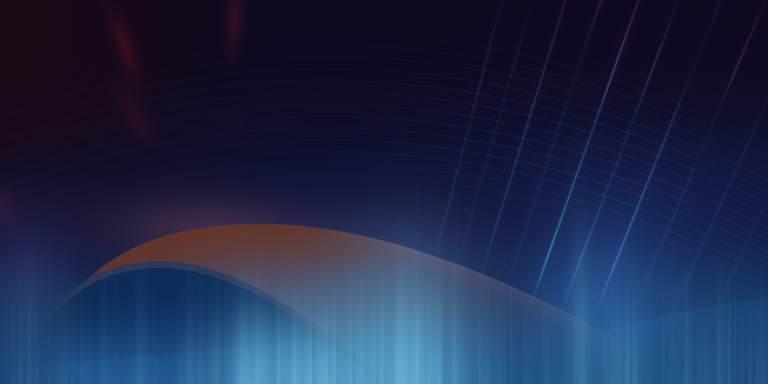
This background is drawn by a WebGL 1 fragment shader. Its source:

```glsl
precision highp float;
// Abstract night backdrop: a glowing orange crescent over a blue dome, with
// vertical light streaks below and a fan of thin rays crossing curved lines.
// Built from arch height curves, gaussian glows, looped rays and 1D noise.
uniform vec2 u_resolution;

const vec3 NIGHT      = vec3(0.052, 0.034, 0.122);
const vec3 MAROON     = vec3(0.105, 0.030, 0.082);
const vec3 INDIGO     = vec3(0.058, 0.075, 0.215);
const vec3 SEA        = vec3(0.095, 0.270, 0.455);
const vec3 AZURE      = vec3(0.110, 0.230, 0.370);
const vec3 ORANGE     = vec3(0.410, 0.215, 0.155);
const vec3 MAUVE      = vec3(0.320, 0.300, 0.410);
const vec3 RIM        = vec3(0.150, 0.220, 0.370);
const vec3 DOME       = vec3(0.030, 0.160, 0.350);
const vec3 CYAN       = vec3(0.390, 0.690, 0.820);
const vec3 EMBER      = vec3(0.260, 0.045, 0.040);
const vec3 GRID       = vec3(0.050, 0.120, 0.290);
const vec3 RAY_PINK   = vec3(0.450, 0.150, 0.400);
const vec3 RAY_RED    = vec3(0.480, 0.090, 0.170);
const vec3 RAY_BLUE   = vec3(0.260, 0.400, 0.600);
const vec3 RAY_GREEN  = vec3(0.080, 0.400, 0.370);
const vec2 OUTER_PEAK = vec2(0.682, 0.417);
const vec2 INNER_PEAK = vec2(0.417, 0.320);
const float RIM_WIDTH = 0.018;
const float GRID_STEP = 0.031;
const float RAY_WIDTH = 0.0030;
const float RAY_POWER = 0.55;
const int RAY_COUNT   = 10;

float hash(float n) {
  n = fract(n * 0.1031);
  n *= n + 33.33;
  return fract(n * (n + n));
}

float noise(float x) {
  float f = fract(x);
  return mix(hash(floor(x)), hash(floor(x) + 1.0), f * f * (3.0 - 2.0 * f));
}

// Flat bands with narrow transitions
float bands(float x) {
  return mix(hash(floor(x)), hash(floor(x) + 1.0), smoothstep(0.80, 1.0, fract(x)));
}

float glow(vec2 p, vec2 center, vec2 radius) {
  vec2 d = (p - center) / radius;
  return exp(-dot(d, d));
}

// Soft slanted smudge of light
float smudge(vec2 p, vec2 center, float lean, vec2 radius) {
  return glow(vec2(p.x + lean * (p.y - center.y), p.y), center, radius);
}

// Height of an arch with separate falloff on its right and left sides
float arch(float x, vec2 peak, vec2 right, vec2 left) {
  float d = x - peak.x;
  float d2 = d * d;
  return peak.y - (d > 0.0 ? right.x * d2 / (1.0 + right.y * d)
                           : left.x * d2 * (1.0 + left.y * d2));
}

vec3 sky(vec2 p) {
  vec3 c = mix(INDIGO, NIGHT, smoothstep(0.42, 0.88, p.y));
  c = mix(c, MAROON, smoothstep(0.75, 0.0, p.x) * smoothstep(0.3, 0.85, p.y));
  c = mix(c, SEA, smoothstep(0.42, 0.0, p.y - 0.05 * smoothstep(1.2, 1.6, p.x)));
  c += AZURE * 0.42 * glow(p, vec2(1.56, 0.26), vec2(0.18, 0.22));
  c += AZURE * 0.18 * glow(p, vec2(1.75, 0.40), vec2(0.40, 0.26));
  c += MAUVE * 0.22 * glow(p, vec2(0.07, 0.28), vec2(0.12, 0.17));
  c += ORANGE * 0.42 * glow(p, vec2(0.53, 0.40), vec2(0.25, 0.09));
  c += MAUVE * 0.20 * glow(p, vec2(0.98, 0.36), vec2(0.30, 0.11));
  // Ember smudges
  c += EMBER * 0.50 * smudge(p, vec2(0.325, 0.88), 0.30, vec2(0.022, 0.075));
  c += EMBER * 0.50 * smudge(p, vec2(0.610, 0.95), -0.05, vec2(0.022, 0.080));
  c += EMBER * 0.30 * smudge(p, vec2(0.350, 0.70), 0.45, vec2(0.030, 0.070));
  c += EMBER * 0.30 * glow(p, vec2(0.0, 0.46), vec2(0.04, 0.05));
  return c;
}

// Thin curved lines spread across the upper area
vec3 curvedGrid(vec2 p, float px) {
  float v = p.y + 0.22 * (p.x - 0.85) * (p.x - 0.85);
  float d = abs(fract(v / GRID_STEP) - 0.5) * GRID_STEP;
  float mask = smoothstep(0.45, 0.65, v) * smoothstep(1.00, 0.78, v);
  float side = smoothstep(0.6, 1.4, p.x) * smoothstep(2.1, 1.65, p.x);
  return GRID * smoothstep(0.001 + px, 0.0, d) * mask * mix(0.11, 0.34, side);
}

vec3 rayFan(vec2 p, float px) {
  vec3 sum = vec3(0.0);
  float width = max(RAY_WIDTH, 0.65 * px);
  for (int n = 0; n < RAY_COUNT; n++) {
    float i = float(n);
    float x = 1.307 + 0.077 * i + 0.003 * i * i - (0.26 + 0.0235 * i) * (1.0 - p.y);
    float d = abs(p.x - x);
    float power = mix(1.0, 0.55, mod(i, 2.0)) * (0.30 + 0.70 * exp(-(i - 4.0) * (i - 4.0) / 5.0));
    power *= mix(1.0, 0.45, step(5.5, i) * smoothstep(0.45, 0.75, p.y));
    power += 0.6 * smoothstep(6.5, 7.0, i) * smoothstep(0.60, 0.95, p.y) * step(i, 7.0);
    vec3 top = mix(RAY_PINK, RAY_RED, smoothstep(5.0, 7.0, i));
    vec3 low = mix(RAY_GREEN, RAY_BLUE, smoothstep(3.0, 6.0, i));
    vec3 tint = mix(low, mix(RAY_BLUE, top, smoothstep(0.70, 0.95, p.y)), smoothstep(0.40, 0.72, p.y));
    float shape = exp(-d * d / (width * width)) + 0.12 * exp(-d / 0.016);
    float flicker = 0.40 + 0.90 * noise(p.y * 6.0 + i * 13.0);
    float foot = mix(0.28, 0.14, smoothstep(0.0, 6.0, i));
    sum += tint * shape * power * flicker * smoothstep(foot, foot + 0.18, p.y);
  }
  return sum * RAY_POWER;
}

void main() {
  vec2 p = gl_FragCoord.xy / u_resolution * vec2(2.0, 1.0);
  float px = 1.0 / u_resolution.y;
  vec3 color = sky(p) + curvedGrid(p, px) + rayFan(p, px);

  // Faint hill at the lower right
  float hill = 0.13 + 0.30 * (p.x - 1.55) - 0.20 * (p.x - 1.55) * (p.x - 1.55) - p.y;
  color += AZURE * 0.10 * smoothstep(-px, px, hill) * smoothstep(1.50, 1.65, p.x) * exp(-max(hill, 0.0) * 8.0);

  // Crescent below the outer arch, with a warm edge fading to the right
  float outer = arch(p.x, OUTER_PEAK, vec2(0.51, 0.5), vec2(0.40, 3.6)) - p.y;
  vec3 crescent = mix(ORANGE, MAUVE, clamp(smoothstep(0.0, 0.20, outer) + smoothstep(0.70, 1.25, p.x), 0.0, 1.0));
  crescent = mix(crescent, SEA * 1.3, smoothstep(0.26, 0.0, p.y));
  float crescentMask = smoothstep(-px, px, outer) * smoothstep(0.12, 0.28, p.x);
  color = mix(color, crescent, crescentMask * mix(0.88, 0.15, smoothstep(0.75, 1.6, p.x)));
  color += ORANGE * 0.22 * crescentMask * exp(-max(outer, 0.0) / 0.035) * smoothstep(0.8, 1.1, p.x) * smoothstep(1.65, 1.4, p.x);

  // Blue dome with a pale rim and a faint inner swell
  float inner = arch(p.x, INNER_PEAK, vec2(1.30, 0.7), vec2(1.10, 6.0)) - p.y;
  vec3 dome = mix(SEA * 1.15, DOME, smoothstep(0.0, 0.24, p.y));
  dome += AZURE * 0.08 * smoothstep(px, -px, p.y - 0.04 - 0.09 * p.x);
  dome = mix(RIM, dome, smoothstep(RIM_WIDTH - px, RIM_WIDTH + px, inner));
  float domeMask = smoothstep(-px, px, inner) * smoothstep(0.08, 0.24, p.x);
  color = mix(color, dome, domeMask * mix(0.92, 0.40, smoothstep(0.70, 0.95, p.x)));

  // Vertical light streaks rising from the bottom
  float columns = glow(p, vec2(0.74, 0.0), vec2(0.17, 0.20)) + glow(p, vec2(1.06, 0.0), vec2(0.17, 0.30))
                + 0.45 * glow(p, vec2(1.51, 0.0), vec2(0.025, 0.32)) + 0.35 * glow(p, vec2(1.62, 0.0), vec2(0.06, 0.18));
  float fine = noise(p.x * 14.0) * 0.45 + bands(p.x * 33.0) * 0.25 + bands(p.x * 97.0) * 0.25;
  float rise = exp(-p.y * mix(11.0, 4.5, bands(p.x * 31.0 + 7.0))) * smoothstep(0.45, 0.20, p.y);
  float threads = pow(noise(p.x * 118.0 + 3.0), 8.0) * smoothstep(0.40, 0.10, p.y);
  float light = columns * (0.58 + 0.42 * fine) + rise * fine * fine * 0.36 + threads * 0.10;
  color = mix(color, CYAN, clamp(light, 0.0, 0.95));

  gl_FragColor = vec4(color, 1.0);
}
```
